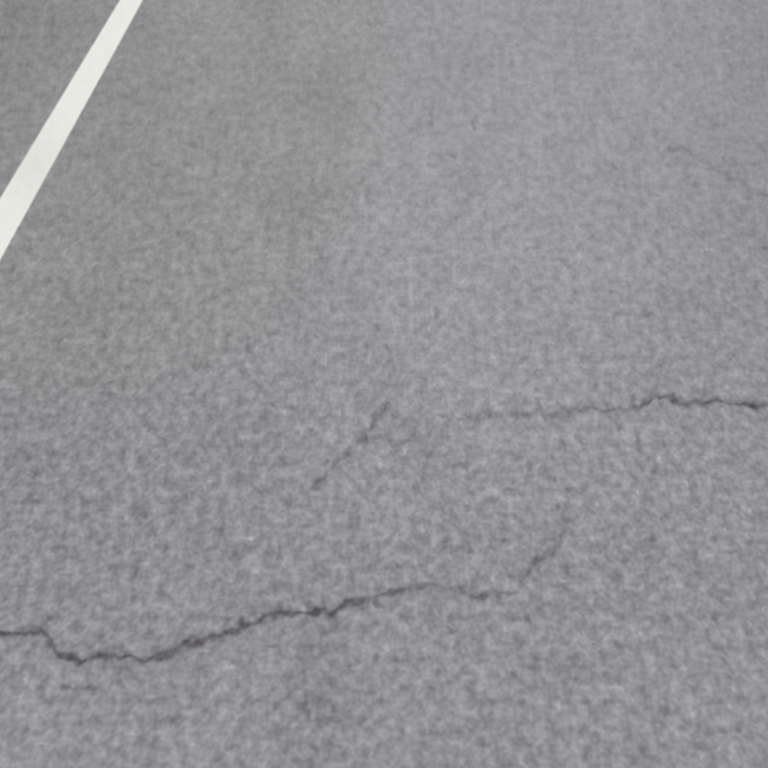
Write a Shadertoy shader that draws this texture.

```glsl
#define ASPHALT vec3(0.572, 0.566, 0.577)
#define PAINT vec3(0.915, 0.915, 0.895)
#define GRAIN_FREQ 68.0
#define GRAIN_NEAR 0.165
#define GRAIN_FAR 0.085
#define CRACK_WIDTH 0.0050
#define CRACK_DEPTH 0.165
#define CRACK_JITTER 0.009

float hash(vec2 p) {
    vec3 q = fract(p.xyx * vec3(0.1031, 0.1030, 0.0973));
    q += dot(q, q.yzx + 33.33);
    return fract((q.x + q.y) * q.z);
}

vec2 gradientAt(vec2 cell) {
    float angle = 6.2832 * hash(cell);
    return vec2(cos(angle), sin(angle));
}

float gradientNoise(vec2 p) {
    vec2 i = floor(p), f = fract(p);
    vec2 u = f * f * f * (f * (f * 6.0 - 15.0) + 10.0);
    vec2 e = vec2(1.0, 0.0);
    float low = mix(dot(gradientAt(i), f), dot(gradientAt(i + e), f - e), u.x);
    float high = mix(dot(gradientAt(i + e.yx), f - e.yx),
                     dot(gradientAt(i + e.xx), f - e.xx), u.x);
    return mix(low, high, u.y);
}

float segmentDistance(vec2 p, vec2 a, vec2 b) {
    vec2 pa = p - a, ba = b - a;
    return length(pa - ba * clamp(dot(pa, ba) / dot(ba, ba), 0.0, 1.0));
}

float blob(vec2 p, vec2 center, vec2 radius) {
    vec2 q = (p - center) / radius;
    return exp(-dot(q, q));
}

// Dark core plus a faint, wider shoulder
float crackMask(float d, float width) {
    return exp(-d * d / (width * width)) + 0.12 * exp(-d / (2.0 * width));
}

float cracks(vec2 uv) {
    vec2 lower[19] = vec2[19](
        vec2(-0.01, 0.174), vec2(0.052, 0.178), vec2(0.081, 0.147), vec2(0.111, 0.139),
        vec2(0.137, 0.148), vec2(0.189, 0.139), vec2(0.241, 0.160), vec2(0.300, 0.178),
        vec2(0.365, 0.203), vec2(0.430, 0.202), vec2(0.462, 0.216), vec2(0.534, 0.234),
        vec2(0.579, 0.238), vec2(0.618, 0.223), vec2(0.671, 0.229), vec2(0.688, 0.264),
        vec2(0.729, 0.286), vec2(0.737, 0.329), vec2(0.742, 0.362));
    vec2 upper[11] = vec2[11](
        vec2(0.475, 0.431), vec2(0.540, 0.423), vec2(0.573, 0.448), vec2(0.625, 0.462),
        vec2(0.729, 0.462), vec2(0.781, 0.469), vec2(0.823, 0.467), vec2(0.853, 0.483),
        vec2(0.898, 0.478), vec2(0.944, 0.474), vec2(1.01, 0.471));
    vec2 branch[4] = vec2[4](
        vec2(0.504, 0.477), vec2(0.475, 0.431), vec2(0.423, 0.382), vec2(0.391, 0.346));
    vec2 distant[4] = vec2[4](
        vec2(0.872, 0.811), vec2(0.924, 0.788), vec2(0.970, 0.759), vec2(1.01, 0.735));

    vec2 wobble = vec2(gradientNoise(uv * 48.0), gradientNoise(uv * 48.0 + 31.7));
    wobble += 0.4 * vec2(gradientNoise(uv * 110.0 + 5.0), gradientNoise(uv * 110.0 + 71.0));
    vec2 p = uv + CRACK_JITTER * wobble;
    float dLower = 1.0, dUpper = 1.0, dBranch = 1.0, dDistant = 1.0;
    for (int i = 1; i < 19; i++) dLower = min(dLower, segmentDistance(p, lower[i - 1], lower[i]));
    for (int i = 1; i < 11; i++) dUpper = min(dUpper, segmentDistance(p, upper[i - 1], upper[i]));
    for (int i = 1; i < 4; i++) {
        dBranch = min(dBranch, segmentDistance(p, branch[i - 1], branch[i]));
        dDistant = min(dDistant, segmentDistance(p, distant[i - 1], distant[i]));
    }

    // Strong stretches stay whole, hairlines break into dashes
    float gaps = clamp(0.8 + 1.3 * gradientNoise(uv * 30.0) + 0.8 * gradientNoise(uv * 65.0), 0.1, 1.4);
    float lowerFade = mix(1.0, 0.62, smoothstep(0.40, 0.58, uv.x)) * (1.0 - 0.6 * smoothstep(0.26, 0.37, uv.y));
    float upperFade = mix(0.36, 0.85, smoothstep(0.70, 0.84, uv.x));
    float mask = crackMask(dLower, CRACK_WIDTH) * lowerFade * mix(gaps, 1.0, lowerFade * 0.75);
    mask = max(mask, crackMask(dUpper, CRACK_WIDTH * 0.85) * upperFade * mix(gaps, 1.0, upperFade * 0.6));
    mask = max(mask, crackMask(dBranch, CRACK_WIDTH) * 0.48 * gaps);
    return max(mask, crackMask(dDistant, CRACK_WIDTH * 0.8) * 0.28 * gaps);
}

// Broad light and wear across the road
float roadShade(vec2 uv) {
    float shade = 0.036 * blob(uv, vec2(0.68, 0.95), vec2(0.28, 0.45));
    shade += 0.016 * blob(uv, vec2(0.60, 0.62), vec2(0.25, 0.20));
    shade -= 0.030 * blob(uv, vec2(0.0, 1.0), vec2(0.12, 0.25));
    shade -= 0.016 * blob(uv, vec2(0.08, 0.38), vec2(0.22, 0.25));
    shade -= 0.035 * blob(uv, vec2(0.415, 0.875), vec2(0.045, 0.03));
    shade -= 0.038 * blob(uv, vec2(0.405, 0.745), vec2(0.05, 0.03));
    shade -= 0.030 * blob(uv, vec2(0.42, 0.08), vec2(0.05, 0.10));
    return shade + 0.018 * gradientNoise(uv * vec2(9.0, 6.0)) + 0.022 * gradientNoise(uv * 19.0);
}

// Stones shrink and lose contrast toward the far end
float stoneGrain(vec2 uv) {
    vec2 road = vec2((uv.x - 0.5) * (1.0 + 0.5 * uv.y), uv.y + 0.3 * uv.y * uv.y) * GRAIN_FREQ;
    float clumps = gradientNoise(road * 0.5 + 211.0);
    float coarse = gradientNoise(road + 7.3);
    float fine = gradientNoise(road * 2.1 + 40.0);
    float pits = smoothstep(0.22, 0.58, gradientNoise(road * 0.75 + 90.0));
    float chips = smoothstep(0.28, 0.60, gradientNoise(road * 1.15 + 150.0));
    return (0.30 * clumps + 0.62 * coarse + 0.40 * fine - 0.40 * pits + 0.36 * chips)
        * mix(GRAIN_NEAR, GRAIN_FAR, smoothstep(0.25, 0.95, uv.y));
}

void mainImage(out vec4 fragColor, in vec2 fragCoord) {
    vec2 uv = fragCoord / iResolution.xy;
    float grain = stoneGrain(uv);
    vec3 color = ASPHALT + roadShade(uv) + grain;
    color += vec3(-0.006, 0.004, -0.010) * blob(uv, vec2(0.1, 0.95), vec2(0.35, 0.4));
    color -= CRACK_DEPTH * cracks(uv) * vec3(1.0, 1.01, 0.97);

    // Painted edge line narrowing into the distance
    float soft = max(0.0025, 1.0 / iResolution.x);
    float leftEdge = (uv.y - 0.742) * 0.605;
    float rightEdge = (uv.y - 0.661) * 0.549;
    float stripe = smoothstep(-soft, soft, uv.x - leftEdge) * smoothstep(-soft, soft, rightEdge - uv.x);
    vec3 paint = PAINT + 0.2 * grain - 0.035 * blob(uv, vec2(0.04, 0.79), vec2(0.05));
    color = mix(color, paint, stripe);

    fragColor = vec4(clamp(color, 0.0, 1.0), 1.0);
}
```
